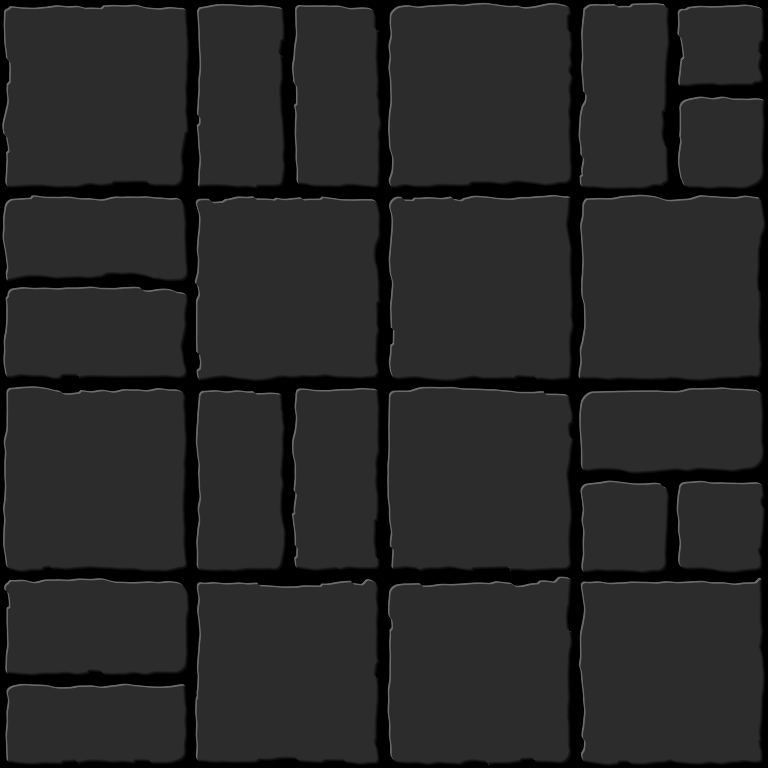
A WebGL 2 fragment shader for this pattern:

```glsl
#version 300 es
precision highp float;
// Dark stone paving: a 4 by 4 grid of worn slabs, some cut into halves and quarters.

uniform vec2 u_resolution;
out vec4 fragColor;

// Slab cuts, bottom row first: 0 whole, 1 columns, 2 rows,
// 3 column beside two quarters, 4 row above two quarters.
const int CUTS[16] = int[16](
    2, 0, 0, 0,
    0, 1, 0, 4,
    2, 0, 0, 0,
    0, 1, 0, 3);

float hash(vec2 p) {
    return fract(sin(dot(p, vec2(127.1, 311.7))) * 43758.5453);
}

float noise(float t, float seed) {
    float i = floor(t);
    float f = fract(t);
    f = f * f * (3.0 - 2.0 * f);
    return mix(hash(vec2(i, seed)), hash(vec2(i + 1.0, seed)), f);
}

// Gap between a slab side and its joint centre, with waves and small chips.
float inset(float t, float seed) {
    float wave = 0.024 * (noise(t * 6.0, seed) - 0.5) + 0.010 * (noise(t * 17.0, seed + 3.7) - 0.5);
    float chip = 0.012 * smoothstep(0.74, 0.84, noise(t * 8.0, seed + 9.1));
    return 0.027 + wave + chip;
}

// Distance inside the nearest slab, in grid cells; negative in the joints.
float slabDistance(vec2 p) {
    vec2 cell = clamp(floor(p), 0.0, 3.0);
    vec2 f = p - cell;
    int cut = CUTS[int(cell.y) * 4 + int(cell.x)];

    // Bounds of the piece under this point
    vec2 split = vec2(0.505, cell == vec2(0.0) ? 0.455 : 0.52);
    bool cutX = cut == 1 || cut == 3 || (cut == 4 && f.y < split.y);
    bool cutY = cut == 2 || cut == 4 || (cut == 3 && f.x > split.x);
    vec2 lo = vec2(0.0);
    vec2 hi = vec2(1.0);
    if (cutX) {
        if (f.x > split.x) lo.x = split.x; else hi.x = split.x;
    }
    if (cutY) {
        if (f.y > split.y) lo.y = split.y; else hi.y = split.y;
    }

    // Each side wanders on its own
    float seed = 50.0 * hash(cell + lo * 7.3 + 2.0);
    float left = f.x - lo.x - inset(p.y, seed + 1.0);
    float right = hi.x - f.x - inset(p.x * 0.0 + p.y, seed + 2.0);
    float bottom = f.y - lo.y - inset(p.x, seed + 3.0);
    float top = hi.y - f.y - inset(p.x, seed + 4.0);

    // Whole slabs in the bottom row keep a raised lip at the upper right
    if (cell.y == 0.0 && cut == 0) {
        float lip = 0.86 + 0.07 * hash(cell + 5.0);
        top += 0.026 * smoothstep(lip, lip + 0.035, f.x) - 0.006;
    }

    // Corners worn by differing amounts
    vec2 corner = vec2(left < right ? 0.0 : 1.0, bottom < top ? 0.0 : 1.0);
    float wear = hash(corner + seed);
    float radius = 0.018 + 0.05 * wear * wear;
    vec2 q = vec2(min(left, right), min(bottom, top));
    return radius - length(max(radius - q, 0.0));
}

float slabMask(vec2 p, float softness) {
    return smoothstep(-softness, softness, slabDistance(p));
}

void main() {
    vec2 p = gl_FragCoord.xy / u_resolution * 4.0;
    float pixel = 4.0 / min(u_resolution.x, u_resolution.y);
    float edge = 0.6 * pixel;

    // Bevel lit from the upper left
    float body = slabMask(p, edge);
    float lit = 1.0 - slabMask(p + vec2(-0.008, 0.008), edge);
    float shaded = 1.0 - slabMask(p + vec2(0.009, -0.009), max(edge, 0.008));

    vec3 stone = vec3(0.172);
    vec3 highlight = vec3(0.42);
    vec3 shadow = vec3(0.05);
    vec3 color = mix(stone, shadow, shaded);
    color = mix(color, highlight, lit);
    fragColor = vec4(color * body, 1.0);
}
```
